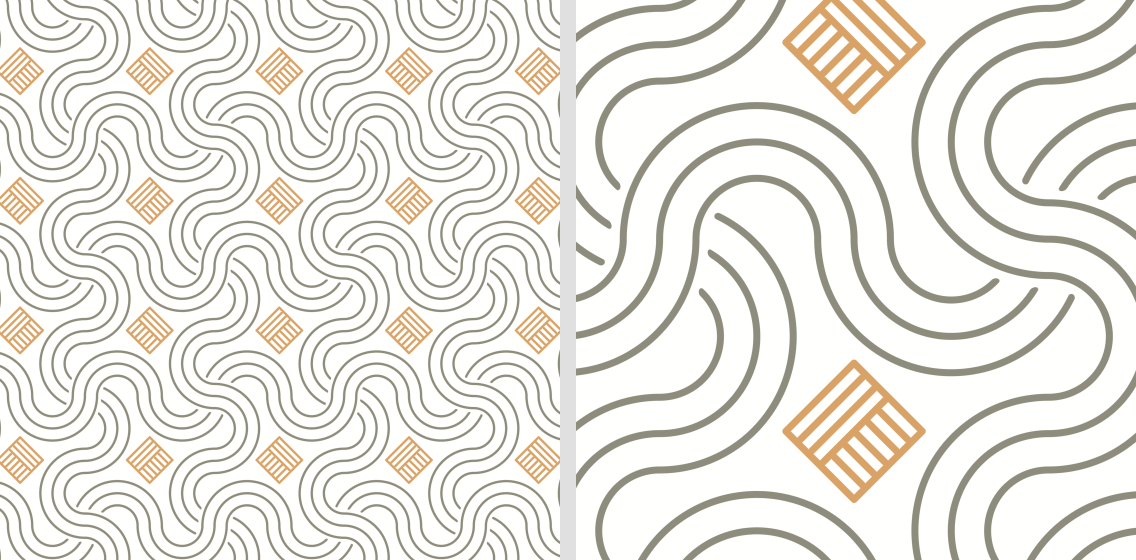
Left: the whole. Right: its middle third, enlarged.
This pattern is drawn by a Shadertoy shader. Its source:

```glsl
// Woven triple-line wave ribbons with striped diamonds in the gaps, on white.

// Signed offset from a wave of alternating half circles, one period per unit.
float waveOffset(vec2 p) {
    float side = p.y < 0.0 ? 1.0 : -1.0;
    float x = fract(p.x - 0.25 * side + 0.5) - 0.5;
    return side * (length(vec2(x, p.y)) - 0.25);
}

// Distance to the nearest of a ribbon's three parallel lines.
float ribbonLines(float offset) {
    float a = abs(offset);
    return min(a, abs(a - 0.0935));
}

// Distance to the strokes of a square split into long stripes and rungs.
float stripedSquare(vec2 p, float halfSize) {
    vec2 b = abs(p) - halfSize;
    float box = length(max(b, 0.0)) + min(max(b.x, b.y), 0.0);
    if (box > 0.0) return box;
    float gap = halfSize / 3.0;
    float t = p.y > 0.0 ? p.y : p.x;
    float stripe = abs(fract(t / gap + 0.5) - 0.5) * gap;
    return min(-box, min(stripe, abs(p.y)));
}

// Antialiased coverage of a stroke, given the distance to its centre line.
float stroke(float dist, float pixel) {
    return 1.0 - smoothstep(-0.7 * pixel, 0.7 * pixel, dist - 0.009);
}

void mainImage(out vec4 fragColor, in vec2 fragCoord) {
    // Cell units, y pointing down; ribbons cross at whole numbers.
    float cells = 4.32;
    float pixel = cells / iResolution.y;
    vec2 uv = fragCoord / iResolution.y;
    vec2 q = vec2(uv.x, 1.0 - uv.y) * cells - vec2(0.655, 1.055);

    // Ribbons: the upper one alternates from crossing to crossing.
    vec2 crossing = floor(q + 0.5);
    vec2 f = q - crossing;
    float over = waveOffset(f);
    float under = waveOffset(vec2(f.y, -f.x));
    if (mod(crossing.x + crossing.y, 2.0) > 0.5) {
        float swapped = over;
        over = under;
        under = swapped;
    }

    // The lower ribbon stops short of the upper one with round line ends.
    float hidden = max(0.134 - abs(over), 0.0);
    float lines = min(ribbonLines(over), length(vec2(ribbonLines(under), hidden)));

    // Diamonds: a quarter turn between neighbours.
    vec2 cell = floor(q);
    vec2 g = q - cell - vec2(0.5, 0.494);
    vec2 d = vec2(g.x + g.y, g.x - g.y) * sqrt(0.5);
    if (mod(cell.x + cell.y, 2.0) < 0.5) d = vec2(d.y, -d.x);
    float diamond = stripedSquare(d, 0.124);

    // Colours
    vec3 color = vec3(1.0, 1.0, 0.995);
    color = mix(color, vec3(0.555, 0.55, 0.485), stroke(lines, pixel));
    color = mix(color, vec3(0.85, 0.64, 0.405), stroke(diamond, pixel));
    fragColor = vec4(color, 1.0);
}
```
